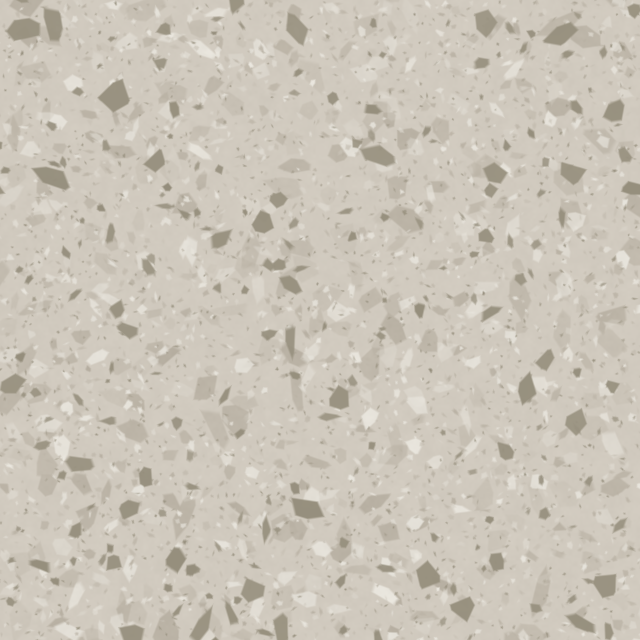
This texture is drawn by a Shadertoy shader. Its source:

```glsl
#define BASE vec3(0.818, 0.792, 0.748)
#define TAUPE vec3(0.728, 0.698, 0.645)
#define CREAM vec3(0.905, 0.892, 0.860)
#define DARK vec3(0.592, 0.565, 0.495)
#define EDGE 0.0019
#define MOTTLE 0.030
#define SIDES 6
#define TAU 6.2831853

// Integer hash: three random values in 0..1
vec3 hash3(ivec3 cell) {
    uvec3 v = uvec3(cell + 4096) * 1664525u + 1013904223u;
    v.x += v.y * v.z; v.y += v.z * v.x; v.z += v.x * v.y;
    v ^= v >> 16u;
    v.x += v.y * v.z; v.y += v.z * v.x; v.z += v.x * v.y;
    return vec3(v >> 8u) / 16777216.0;
}

float valueNoise(vec2 p, int seed) {
    ivec2 i = ivec2(floor(p));
    vec2 f = fract(p);
    f = f * f * (3.0 - 2.0 * f);
    float a = hash3(ivec3(i, seed)).x;
    float b = hash3(ivec3(i + ivec2(1, 0), seed)).x;
    float c = hash3(ivec3(i + ivec2(0, 1), seed)).x;
    float d = hash3(ivec3(i + ivec2(1, 1), seed)).x;
    return mix(mix(a, b, f.x), mix(c, d, f.x), f.y);
}

// Distance to an irregular convex shard, cut by random half-planes
float shard(vec2 p, float radius, ivec2 cell, int seed) {
    vec3 shape = hash3(ivec3(cell, seed + 1));
    float turn = shape.x * TAU;
    float squeeze = mix(0.62, 1.0, shape.y);
    vec2 axis = vec2(cos(turn), sin(turn));
    vec2 q = vec2(dot(p, axis), dot(p, vec2(-axis.y, axis.x)));
    q *= vec2(squeeze, 1.0 / squeeze);
    float d = length(q) - 1.5 * radius;
    for (int i = 0; i < SIDES; i++) {
        vec3 cut = hash3(ivec3(cell, seed + 2 + i));
        float angle = (float(i) + 0.9 * cut.x) * TAU / float(SIDES);
        float reach = radius * mix(0.68, 1.2, cut.y);
        d = max(d, dot(q, vec2(cos(angle), sin(angle))) - reach);
    }
    return d * squeeze;
}

// Scatters shards on a jittered grid; size holds the least and largest radius
vec3 scatter(vec3 color, vec2 uv, float cells, float share, vec2 size,
             vec3 tint, float minOpacity, int seed) {
    ivec2 home = ivec2(floor(uv * cells));
    for (int y = -1; y <= 1; y++)
    for (int x = -1; x <= 1; x++) {
        ivec2 cell = home + ivec2(x, y);
        vec3 place = hash3(ivec3(cell, seed));
        if (place.z > share) continue;
        vec3 look = hash3(ivec3(cell, seed + 20));
        vec2 center = (vec2(cell) + mix(vec2(0.08), vec2(0.92), place.xy)) / cells;
        float radius = mix(size.x, size.y, look.x * look.x);
        float d = shard(uv - center, radius, cell, seed);
        float opacity = mix(minOpacity, 1.0, look.y);
        vec3 shade = tint + 0.025 * (look.z - 0.5);
        color = mix(color, shade, opacity * smoothstep(EDGE, -EDGE, d));
    }
    return color;
}

void mainImage(out vec4 fragColor, in vec2 fragCoord) {
    vec2 uv = fragCoord / iResolution.y;

    // Translucent chips bedded in the binder
    vec3 color = BASE;
    color = scatter(color, uv, 20.0, 0.80, vec2(0.007, 0.022), TAUPE, 0.15, 100);
    color = scatter(color, uv, 24.0, 0.62, vec2(0.004, 0.016), CREAM, 0.15, 200);

    // Fine grit
    color = scatter(color, uv, 60.0, 0.45, vec2(0.0015, 0.0045), TAUPE, 0.20, 300);
    color = scatter(color, uv, 52.0, 0.30, vec2(0.0015, 0.0050), CREAM, 0.20, 400);
    color = scatter(color, uv, 95.0, 0.12, vec2(0.0010, 0.0022), DARK, 0.40, 500);

    // Cloudy mottling of the binder and pale chips
    float mottle = 0.4 * valueNoise(uv * 45.0, 700)
                 + 0.35 * valueNoise(uv * 110.0, 701)
                 + 0.25 * valueNoise(uv * 230.0, 702);
    color += MOTTLE * (mottle - 0.5);

    // Opaque dark chips on top
    color = scatter(color, uv, 22.0, 0.24, vec2(0.003, 0.007), DARK, 0.70, 800);
    color = scatter(color, uv, 14.0, 0.64, vec2(0.006, 0.020), DARK, 0.88, 900);

    fragColor = vec4(color, 1.0);
}
```
